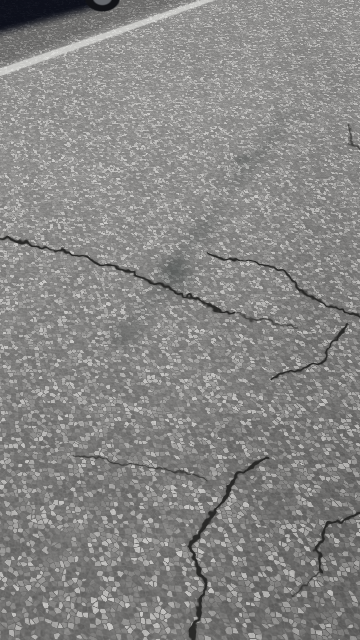
Reproduce this texture procedurally as a WebGL 1 fragment shader.

```glsl
precision highp float;
// Worn asphalt seen at a slant: perspective Voronoi gravel with pale chips,
// a dark stain, branching cracks, a painted line and a tyre in shadow.
// Cracks are noise-warped polylines; broad mottling is gradient noise.
uniform vec2 u_resolution;

vec2 hash2(vec2 p) {
  p = vec2(dot(p, vec2(127.1, 311.7)), dot(p, vec2(269.5, 183.3)));
  return fract(sin(p) * 43758.545);
}

float gradDot(vec2 cell, vec2 corner, vec2 f) {
  return dot(hash2(cell + corner) * 2.0 - 1.0, f - corner);
}

float gradientNoise(vec2 p) {
  vec2 i = floor(p), f = fract(p);
  vec2 u = f * f * (3.0 - 2.0 * f);
  vec2 e = vec2(1.0, 0.0);
  return mix(mix(gradDot(i, e.yy, f), gradDot(i, e.xy, f), u.x),
             mix(gradDot(i, e.yx, f), gradDot(i, e.xx, f), u.x), u.y);
}

// Angular stones of random tone, separated by darker binder
float gravel(vec2 p) {
  vec2 cell = floor(p), f = fract(p);
  float nearest = 9.0, second = 9.0, tone = 0.0;
  for (int j = -1; j <= 1; j++) {
    for (int i = -1; i <= 1; i++) {
      vec2 o = vec2(float(i), float(j));
      vec2 h = hash2(cell + o);
      float size = hash2(cell + o + 57.0).x;
      float d = length(o + 0.1 + 0.8 * h - f) - 0.3 * size;
      if (d < nearest) {
        second = nearest;
        nearest = d;
        tone = hash2(cell + o + 19.0).y;
      } else {
        second = min(second, d);
      }
    }
  }
  float inside = smoothstep(0.0, 0.28, second - nearest);
  return mix(-0.35, mix(-0.5, 1.05, tone * tone), inside);
}

float segment(vec2 p, vec2 a, vec2 b) {
  vec2 ab = b - a;
  return length(p - a - ab * clamp(dot(p - a, ab) / dot(ab, ab), 0.0, 1.0));
}

float path(vec2 p, vec2 a, vec2 b, vec2 c, vec2 d) {
  return min(segment(p, a, b), min(segment(p, b, c), segment(p, c, d)));
}

// Dark core with a faint crumbled rim
float crack(float d, float width) {
  float soft = 0.5 / u_resolution.y + 0.0006;
  return 0.8 * (1.0 - smoothstep(width - soft, width + soft, d))
       + 0.2 * (1.0 - smoothstep(0.0, width * 3.5, d));
}

void main() {
  vec2 p = gl_FragCoord.xy / u_resolution.y;
  float px = 1.0 / u_resolution.y;

  // Ground plane in perspective
  float depth = 1.8 - p.y;
  vec2 ground = vec2(p.x - 0.28, 1.8) / depth;
  ground.x += 0.25 * ground.y;
  float stones = gravel(ground * 205.0);
  float grit = gradientNoise(ground * 430.0);
  float mottle = gradientNoise(p * 9.0) + 0.6 * gradientNoise(p * 27.0);

  // Sunlit tone, paler and calmer with distance
  float tone = mix(0.525, 0.61, smoothstep(0.1, 0.85, p.y));
  tone -= 0.05 * smoothstep(0.25, 0.56, p.x) * (1.0 - 0.5 * p.y);
  tone += mix(0.25, 0.16, p.y) * stones + 0.07 * grit + 0.025 * mottle;
  vec3 color = tone * vec3(1.005, 1.0, 0.99);

  // Oily stain running up the road
  vec2 q = p + 0.012 * vec2(gradientNoise(p * 22.0), gradientNoise(p * 22.0 + 8.0));
  float trail = path(q, vec2(0.19, 0.47), vec2(0.273, 0.577), vec2(0.332, 0.66), vec2(0.449, 0.818));
  float stain = 0.38 * exp(-trail * trail * 3500.0);
  stain *= 0.6 + 0.9 * gradientNoise(p * 14.0 + 3.0);
  stain += 0.6 * exp(-dot(q - vec2(0.273, 0.575), q - vec2(0.273, 0.575)) * 1500.0);
  stain += 0.35 * (1.0 - smoothstep(0.003, 0.014, length((q - vec2(0.38, 0.75)) * vec2(0.8, 1.5))));
  color = mix(color, vec3(0.36, 0.375, 0.37) + 0.08 * stones, clamp(stain, 0.0, 0.8));

  // Cracks: jagged by two scales of warp, uneven in width
  vec2 w = p + 0.010 * vec2(gradientNoise(p * 42.0), gradientNoise(p * 42.0 + 7.0));
  w += 0.005 * vec2(gradientNoise(p * 130.0), gradientNoise(p * 130.0 + 5.0));
  float uneven = 1.0 + 0.9 * gradientNoise(p * 55.0 + 11.0);
  float across = min(path(w, vec2(-0.02, 0.63), vec2(0.098, 0.609), vec2(0.182, 0.581), vec2(0.26, 0.551)),
                     segment(w, vec2(0.26, 0.551), vec2(0.365, 0.508)));
  float lower = min(path(w, vec2(0.299, -0.02), vec2(0.319, 0.089), vec2(0.297, 0.147), vec2(0.341, 0.206)),
                    path(w, vec2(0.341, 0.206), vec2(0.355, 0.235), vec2(0.371, 0.258), vec2(0.417, 0.284)));
  float branch = path(w, vec2(0.325, 0.603), vec2(0.443, 0.577), vec2(0.482, 0.538), vec2(0.58, 0.495));
  branch = min(branch, path(w, vec2(0.545, 0.495), vec2(0.521, 0.466), vec2(0.501, 0.434), vec2(0.423, 0.408)));
  float corner = path(w, vec2(0.58, 0.205), vec2(0.514, 0.18), vec2(0.495, 0.141), vec2(0.501, 0.108));
  float faint = path(w, vec2(0.117, 0.29), vec2(0.215, 0.273), vec2(0.28, 0.264), vec2(0.326, 0.251));
  faint = min(faint, path(w, vec2(0.544, 0.805), vec2(0.549, 0.779), vec2(0.57, 0.76), vec2(0.59, 0.755)));
  faint = min(faint, min(segment(w, vec2(0.365, 0.508), vec2(0.462, 0.49)),
                         segment(w, vec2(0.501, 0.108), vec2(0.456, 0.069))));
  float cracks = max(crack(across, 0.0017 * uneven), crack(lower, 0.0027 * uneven));
  cracks = max(cracks, max(crack(branch, 0.0016 * uneven), crack(corner, 0.0021 * uneven)));
  cracks = max(cracks, 0.7 * crack(faint, 0.0012 * uneven));
  color = mix(color, vec3(0.16, 0.16, 0.155), cracks);

  // Painted line, with a shaded lane beyond it
  float offset = (p.y - 0.887 - 0.347 * p.x) * 0.945;
  color *= 1.0 - 0.24 * smoothstep(0.0, 0.02, offset);
  float halfWidth = 0.0058 - 0.006 * p.x;
  float paint = 1.0 - smoothstep(-px, px, abs(offset + 0.001 * grit) - halfWidth);
  color = mix(color, vec3(0.83, 0.83, 0.82) + 0.05 * stones, 0.92 * paint);

  // Shadow and tyre at the top edge
  float shade = smoothstep(-0.014, 0.008, p.y - 0.951 - 0.27 * p.x);
  shade *= 1.0 - smoothstep(0.16, 0.19, p.x);
  color = mix(color, vec3(0.06, 0.07, 0.11) + 0.02 * stones, shade);
  float radius = length((p - vec2(0.16, 1.004)) * vec2(0.8, 1.0));
  color = mix(color, vec3(0.07, 0.075, 0.09), 1.0 - smoothstep(-px, px, radius - 0.022));
  color = mix(color, vec3(0.4, 0.41, 0.43), 1.0 - smoothstep(-px, px, radius - 0.012));
  gl_FragColor = vec4(clamp(color, 0.0, 1.0), 1.0);
}
```
